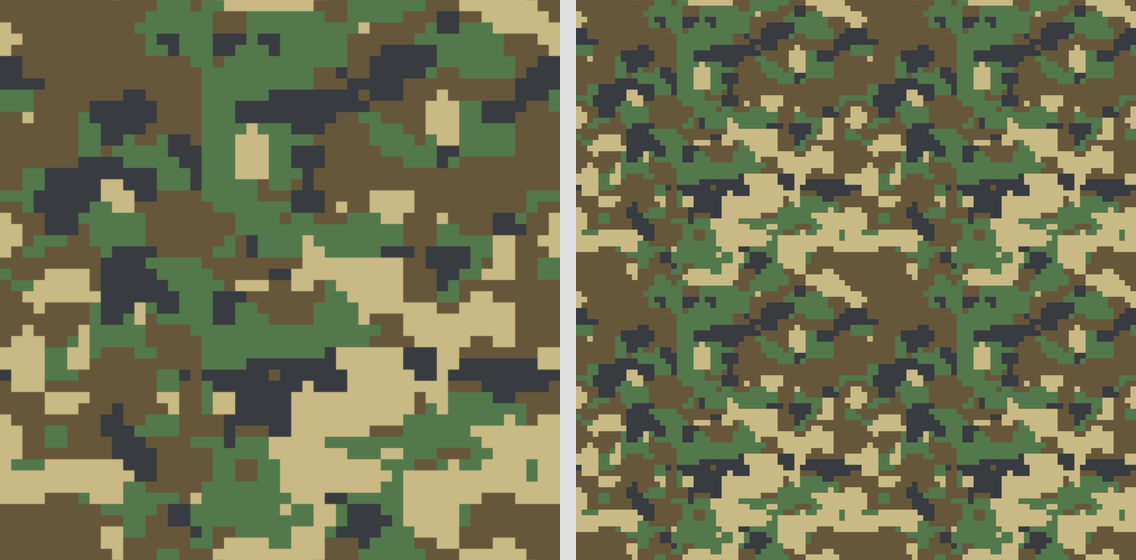
Left: one tile. Right: repeated 2 by 2.
Reproduce this pattern procedurally as a WebGL 2 fragment shader.

```glsl
#version 300 es
precision highp float;
// Blocky woodland camouflage: tan over charcoal over green on a brown ground.
// Each square cell takes the colour of the topmost layer whose wrapping
// two-octave noise passes a threshold, so the sheet tiles on all sides.

uniform vec2 u_resolution;
out vec4 fragColor;

const float CELLS = 50.0;
const vec3 BROWN = vec3(0.40, 0.34, 0.23);
const vec3 GREEN = vec3(0.32, 0.47, 0.30);
const vec3 CHARCOAL = vec3(0.22, 0.23, 0.25);
const vec3 TAN = vec3(0.79, 0.73, 0.52);

// Integer hash of a lattice point and a layer seed, from 0 to 1.
float hash(vec2 p, float seed) {
  uvec3 v = uvec3(p, seed) * 1664525u + 1013904223u;
  v.x += v.y * v.z;
  v.y += v.z * v.x;
  v.z += v.x * v.y;
  v ^= v >> 16u;
  v.x += v.y * v.z;
  v.y += v.z * v.x;
  v.z += v.x * v.y;
  return float(v.z >> 8u) / 16777216.0;
}

// Value noise over the unit square, repeating after a whole lattice period.
float wrapNoise(vec2 uv, vec2 period, float seed) {
  vec2 p = uv * period;
  vec2 i = floor(p);
  vec2 f = smoothstep(0.0, 1.0, p - i);
  vec2 a = mod(i, period);
  vec2 b = mod(i + 1.0, period);
  float low = mix(hash(a, seed), hash(vec2(b.x, a.y), seed), f.x);
  float high = mix(hash(vec2(a.x, b.y), seed), hash(b, seed), f.x);
  return mix(low, high, f.y);
}

// Broad patches with ragged borders, scaled to unit standard deviation.
float patches(vec2 uv, vec2 period, float seed) {
  float broad = wrapNoise(uv, period, seed);
  float ragged = wrapNoise(uv, vec2(20.0, 25.0), seed + 1.0);
  return (0.6 * broad + 0.4 * ragged - 0.5) / 0.155;
}

// Thresholds set the share of each layer.
vec3 cellColour(vec2 cell) {
  vec2 uv = (mod(cell, CELLS) + 0.5) / CELLS;
  if (patches(uv, vec2(9.0, 14.0), 11.0) > 0.74) return TAN;
  if (patches(uv, vec2(9.0, 15.0), 23.0) > 0.81) return CHARCOAL;
  if (patches(uv, vec2(10.0, 12.0), 37.0) > 0.19) return GREEN;
  return BROWN;
}

void main() {
  vec2 p = gl_FragCoord.xy / u_resolution * CELLS - 0.5;
  vec2 cell = floor(p);

  // Blend the four nearest cells across a narrow soft border.
  vec2 soft = max(vec2(0.08), 0.6 * CELLS / u_resolution);
  vec2 w = smoothstep(0.5 - soft, 0.5 + soft, p - cell);
  vec3 bottom = mix(cellColour(cell), cellColour(cell + vec2(1.0, 0.0)), w.x);
  vec3 top = mix(cellColour(cell + vec2(0.0, 1.0)), cellColour(cell + 1.0), w.x);
  fragColor = vec4(mix(bottom, top, w.y), 1.0);
}
```
